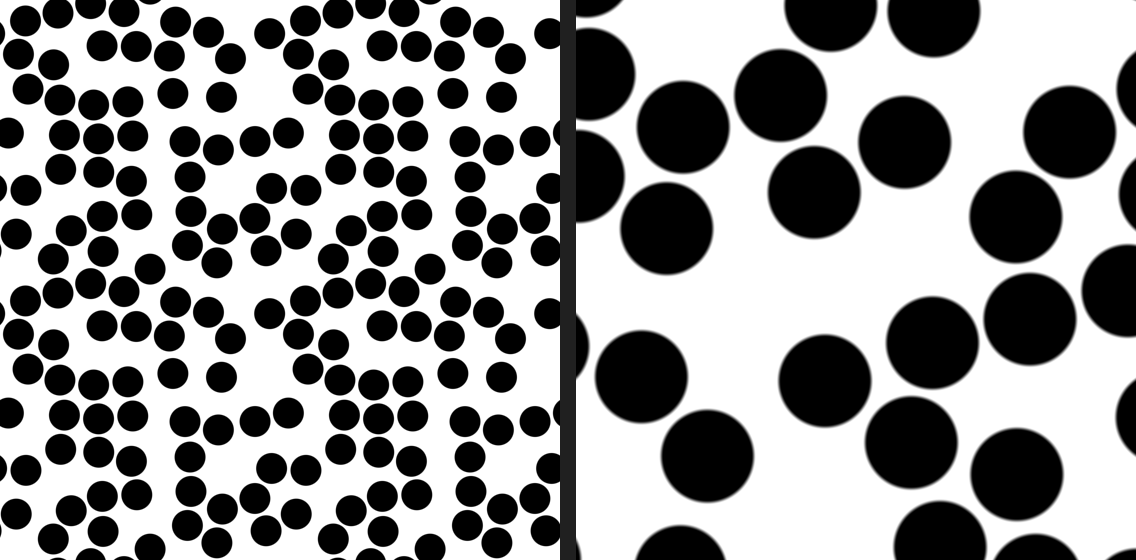
Left, the full canvas; right, a detail of the centre.
A Shadertoy shader for this pattern:

```glsl
const float TILES = 2.0;          // repeats of the pattern across the canvas
const int GRID = 7;               // home cells per tile side
const int CELLS = GRID * GRID;
const int PASSES = 3;             // rounds of pushing dots apart
const float JITTER = 0.4;         // largest random shift, in cells
const float REACH = 0.59;         // largest shift after pushing, in cells
const float RADIUS = 0.386;       // dot radius, in cells
const float MIN_DIST = 0.86;      // wanted distance of dot centres, in cells
const float EDGE = 0.02;          // half width of the soft edge, in cells
const float FAR = 100.0;          // shift that takes a dot out of sight
const float SEED = 3.7;
const ivec4 EMPTY = ivec4(0, 19, 34, 41);   // cells without a dot
const vec3 PAPER = vec3(1.0);
const vec3 INK = vec3(0.0);

vec2 shift[CELLS];                // offset of each dot from its cell centre

vec2 hash2(float n) {
    vec2 q = n * vec2(127.1, 311.7) + SEED;
    return fract(sin(q) * 43758.5453);
}

// Move two dots apart if they are too close; b lies one cell step from a
void pushApart(int a, int b, vec2 cellStep) {
    vec2 d = cellStep + shift[b] - shift[a];
    float dd = dot(d, d);
    if (dd < MIN_DIST * MIN_DIST) {
        vec2 push = d * 0.5 * (MIN_DIST * inversesqrt(dd) - 1.0);
        shift[a] = clamp(shift[a] - push, -REACH, REACH);
        shift[b] = clamp(shift[b] + push, -REACH, REACH);
    }
}

// Random shifts, then a few rounds of pushing on the wrapped grid
void scatterDots() {
    for (int i = 0; i < CELLS; i++) {
        shift[i] = (2.0 * hash2(float(i + 1)) - 1.0) * JITTER;
    }
    for (int k = 0; k < 4; k++) shift[EMPTY[k]] = vec2(FAR);

    for (int pass = 0; pass < PASSES; pass++) {
        for (int y = 0; y < GRID; y++) {
            int row = y * GRID;
            int above = y == GRID - 1 ? 0 : row + GRID;
            int left = GRID - 1;
            for (int x = 0; x < GRID; x++) {
                int right = x == GRID - 1 ? 0 : x + 1;
                pushApart(row + x, row + right, vec2(1.0, 0.0));
                pushApart(row + x, above + left, vec2(-1.0, 1.0));
                pushApart(row + x, above + x, vec2(0.0, 1.0));
                pushApart(row + x, above + right, vec2(1.0, 1.0));
                left = x;
            }
        }
    }
}

// Distance to the nearest dot edge, in cells
float dotDistance(vec2 p) {
    ivec2 home = ivec2(floor(p));
    float nearest = 4.0;          // squared
    for (int y = -1; y <= 1; y++) {
        for (int x = -1; x <= 1; x++) {
            ivec2 c = home + ivec2(x, y);
            ivec2 w = (c + GRID) % GRID;
            vec2 d = p - vec2(c) - 0.5 - shift[w.y * GRID + w.x];
            nearest = min(nearest, dot(d, d));
        }
    }
    return sqrt(nearest) - RADIUS;
}

void mainImage(out vec4 fragColor, in vec2 fragCoord) {
    float scale = TILES * float(GRID) / iResolution.y;
    scatterDots();
    float soft = max(EDGE, 0.7 * scale);
    float paper = smoothstep(-soft, soft, dotDistance(fragCoord * scale));
    fragColor = vec4(mix(INK, PAPER, paper), 1.0);
}
```
